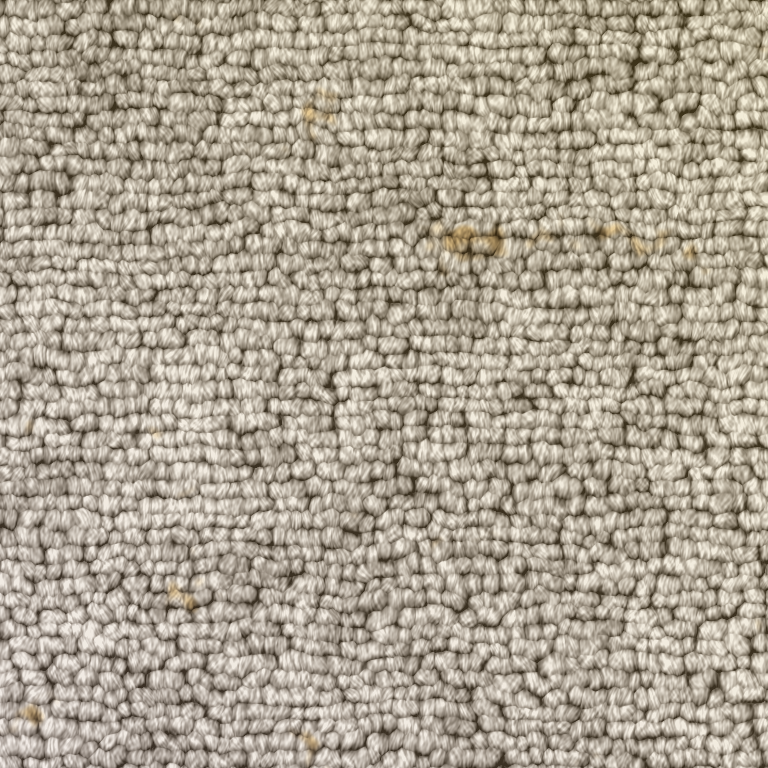
Reproduce this texture procedurally as a WebGL 1 fragment shader.

```glsl
precision highp float;
uniform vec2 u_resolution;

const vec2 TUFT_GRID = vec2(58.0, 48.0);
const vec2 TUFT_RADIUS = vec2(0.67, 0.61);
const float BLEND_SHARPNESS = 11.0;
const vec3 SHADOW_COLOR = vec3(0.23, 0.19, 0.12);
const vec3 WOOL_COLOR = vec3(0.66, 0.62, 0.555);
const vec3 LIGHT_COLOR = vec3(0.95, 0.925, 0.87);
const vec3 STAIN_TINT = vec3(0.92, 0.79, 0.54);

vec2 hash2(vec2 p) {
  vec3 q = fract(p.xyx * vec3(0.1031, 0.1030, 0.0973));
  q += dot(q, q.yzx + 33.33);
  return fract((q.xx + q.yz) * q.zy);
}

float gradientDot(vec2 corner, vec2 offset) {
  float angle = 6.28318 * hash2(corner).x;
  return dot(vec2(cos(angle), sin(angle)), offset);
}

float gradientNoise(vec2 p) {
  vec2 i = floor(p);
  vec2 f = p - i;
  vec2 s = f * f * f * (f * (f * 6.0 - 15.0) + 10.0);
  vec2 e = vec2(0.0, 1.0);
  float low = mix(gradientDot(i, f), gradientDot(i + e.yx, f - e.yx), s.x);
  float high = mix(gradientDot(i + e.xy, f - e.xy), gradientDot(i + e.yy, f - e.yy), s.x);
  return mix(low, high, s.y);
}

vec2 rotate(vec2 p, float angle) {
  float c = cos(angle);
  float s = sin(angle);
  return vec2(c * p.x - s * p.y, s * p.x + c * p.y);
}

// Thin strands that lean with the tuft and fan out towards its sides
float fibers(vec2 rel, float lean, vec2 seed) {
  vec2 strand = rotate(rel, lean);
  strand.x -= 0.25 * strand.x * strand.y;
  float coarse = gradientNoise(strand * vec2(3.4, 1.1) + seed * 71.0);
  float fine = gradientNoise(rotate(rel, -lean * 0.7) * vec2(5.2, 1.8) + seed * 137.0);
  return coarse * 0.6 + fine * 0.65;
}

// Soft union of tufts set in loose rows: x is height, y is surface shade
vec2 tuftField(vec2 p, float disorder) {
  float total = 0.0001;
  float shade = 0.0;
  float baseRow = floor(p.y);
  for (int j = -1; j <= 1; j++) {
    float row = baseRow + float(j);
    float shift = hash2(vec2(row, 17.0)).x;
    float baseColumn = floor(p.x - shift);
    for (int i = -1; i <= 1; i++) {
      vec2 id = vec2(baseColumn + float(i), row);
      vec2 place = hash2(id + 100.0);
      vec2 look = hash2(id + 300.0);
      vec2 jitter = (place - 0.5) * vec2(0.55, 0.4) * disorder;
      vec2 rel = p - id - vec2(shift + 0.5, 0.5) - jitter;
      float lean = (look.x - 0.5) * 1.9;
      vec2 q = rotate(rel, lean * 0.35) / (TUFT_RADIUS * (0.88 + 0.24 * look.y));
      float height = 1.0 - dot(q, q);
      float weight = exp(BLEND_SHARPNESS * max(height, -1.0));
      float lit = 0.27 * rel.y - 0.06 * rel.x;
      float tone = (place.x - 0.5) * 0.18;
      shade += weight * (lit + tone + 0.52 * fibers(rel, lean, look));
      total += weight;
    }
  }
  return vec2(log(total) / BLEND_SHARPNESS, shade / total);
}

vec3 woolRamp(float t) {
  vec3 dark = mix(SHADOW_COLOR, WOOL_COLOR, clamp(t * 1.667, 0.0, 1.0));
  return mix(dark, LIGHT_COLOR, clamp((t - 0.6) * 2.5, 0.0, 1.0));
}

void main() {
  vec2 uv = gl_FragCoord.xy / u_resolution;

  // Rows wander and loosen across the pile
  vec2 wander = vec2(gradientNoise(uv * 7.0 + 3.0), gradientNoise(uv * 8.0 + 41.0));
  vec2 ripple = vec2(gradientNoise(uv * 31.0 + 9.0), gradientNoise(uv * 29.0 + 63.0));
  float disorder = 0.95 + 0.3 * (uv.x - uv.y) + 0.5 * gradientNoise(uv * 4.0 + 20.0);
  vec2 p = (uv + 0.012 * wander + 0.006 * ripple) * TUFT_GRID + 5.0;
  vec2 tuft = tuftField(p, disorder);

  // Height shading, broad wear and loose fuzz
  float height = clamp(tuft.x, -0.3, 1.0);
  float wear = 0.13 * gradientNoise(uv * 3.5 + 11.0) + 0.12 * gradientNoise(uv * 14.0 + 27.0);
  float fuzz = 0.17 * gradientNoise(rotate(uv, 0.6) * vec2(230.0, 120.0));
  float gap = 1.0 - smoothstep(-0.1, 0.4, height);
  float t = 0.66 + 0.46 * (height - 0.62) - 0.13 * gap + tuft.y + wear + fuzz;
  vec3 color = woolRamp(t);

  // Greyer near the bottom, warmer towards the upper right
  float warmth = 0.6 * uv.y + 0.4 * uv.x - 0.5;
  color += warmth * vec3(0.012, 0.012, -0.06);

  // Sparse, ragged brown stains
  float blot = gradientNoise(uv * vec2(6.0, 8.0) + 52.0) + 0.3 * gradientNoise(uv * 38.0);
  float stain = smoothstep(0.42, 0.62, blot);
  color *= mix(vec3(1.0), STAIN_TINT, stain * 0.8);

  gl_FragColor = vec4(clamp(color, 0.0, 1.0), 1.0);
}
```
